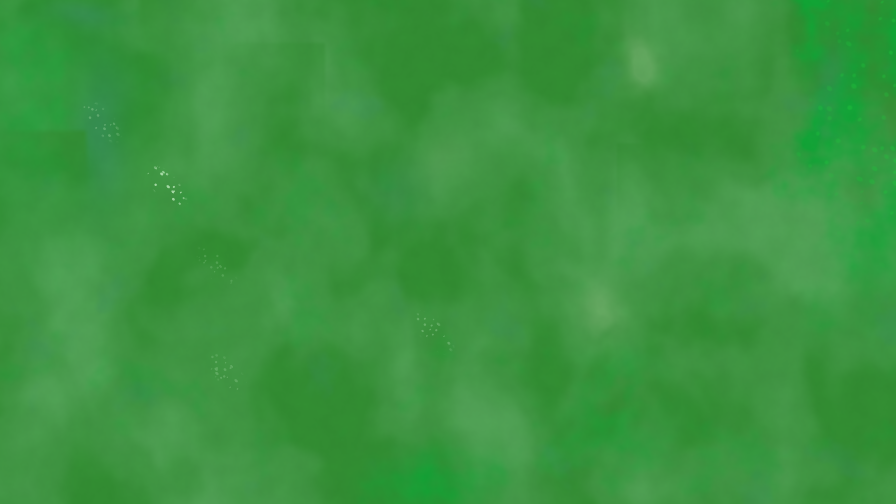
Write a Shadertoy shader that draws this texture.

```glsl
// Soft, cloudy green wash: layered gradient noise blends dark and light greens,
// blurred blots add vivid, teal and pale stains, a few dabs keep one crisp edge,
// and small clusters of pale flecks are scattered from jittered grid cells.

const vec3 DARK_GREEN  = vec3(0.195, 0.548, 0.195);
const vec3 MID_GREEN   = vec3(0.248, 0.580, 0.258);
const vec3 LIGHT_GREEN = vec3(0.325, 0.635, 0.345);
const vec3 VIVID_GREEN = vec3(0.050, 0.645, 0.205);
const vec3 TEAL        = vec3(0.230, 0.550, 0.390);
const vec3 PALE_OLIVE  = vec3(0.410, 0.660, 0.390);
const vec3 FLECK       = vec3(0.660, 0.860, 0.660);
const vec3 BRIGHT_LIME = vec3(0.120, 0.780, 0.230);

vec2 hash2(vec2 cell) {
    vec3 q = fract(cell.xyx * vec3(0.1031, 0.1030, 0.0973));
    q += dot(q, q.yzx + 33.33);
    return fract((q.xx + q.yz) * q.zy);
}

float cornerSlope(vec2 cell, vec2 offset) {
    float angle = 6.2832 * hash2(cell).x;
    return dot(vec2(cos(angle), sin(angle)), offset);
}

// Gradient noise, roughly -0.7 to 0.7
float gradientNoise(vec2 p) {
    vec2 i = floor(p), f = fract(p);
    vec2 u = f * f * f * (f * (f * 6.0 - 15.0) + 10.0);
    vec2 e = vec2(1.0, 0.0);
    float low  = mix(cornerSlope(i, f), cornerSlope(i + e, f - e), u.x);
    float high = mix(cornerSlope(i + e.yx, f - e.yx), cornerSlope(i + 1.0, f - 1.0), u.x);
    return mix(low, high, u.y);
}

float clouds(vec2 p, float gain) {
    float sum = 0.0, amplitude = 1.0;
    for (int octave = 0; octave < 4; octave++) {
        sum += amplitude * gradientNoise(p);
        p = p * 2.03 + 17.3;
        amplitude *= gain;
    }
    return sum;
}

// Blurred elliptical stain
float blot(vec2 p, vec2 center, vec2 radius) {
    vec2 d = (p - center) / radius;
    return exp(-dot(d, d));
}

// Brush dab: crisp at its corner, fading away along the sign of reach
float dab(vec2 p, vec2 corner, vec2 reach, float softness) {
    vec2 d = (p - corner) * sign(reach);
    vec2 inside = smoothstep(vec2(0.0), vec2(softness), d);
    vec2 fade = exp(-pow(max(d, 0.0) / abs(reach), vec2(2.0)));
    return inside.x * inside.y * fade.x * fade.y;
}

// Jittered flecks, one per grid cell, kept where the random value is below density
float flecks(vec2 p, float cellSize, float density) {
    vec2 cell = floor(p / cellSize);
    vec2 jitter = hash2(cell), shape = hash2(cell + 71.0);
    vec2 d = fract(p / cellSize) - mix(vec2(0.25), vec2(0.75), jitter);
    d.x += d.y * (shape.y - 0.5);
    float radius = mix(0.10, 0.26, shape.y);
    return (1.0 - smoothstep(radius - 0.1, radius + 0.1, length(d))) * step(shape.x, density);
}

void mainImage(out vec4 fragColor, in vec2 fragCoord) {
    vec2 p = fragCoord / iResolution.y;
    float rightEdge = iResolution.x / iResolution.y;
    vec2 warp = 0.05 * vec2(gradientNoise(p * 5.0 + 3.0), gradientNoise(p * 5.0 + 41.0));
    vec2 q = p + warp;

    // Cloudy base with upright and level streaks
    float tone = 1.1 * clouds(q * vec2(3.4, 2.8) + 8.0, 0.48);
    tone += 0.20 * gradientNoise(p * vec2(13.0, 3.5) + 90.0);
    tone += 0.16 * gradientNoise(p * vec2(3.5, 12.0) + 130.0);
    vec3 color = mix(MID_GREEN, DARK_GREEN, smoothstep(-0.05, 0.38, -tone));
    color = mix(color, LIGHT_GREEN, 0.85 * smoothstep(0.04, 0.62, tone));

    // Vivid stains: right margin, lower blots, upper left haze
    float patchy = clouds(p * 6.0 + 60.0, 0.6);
    float margin = smoothstep(rightEdge - 0.25, rightEdge - 0.02, q.x + 0.12 * patchy);
    float vivid = margin * smoothstep(0.2, 0.8, q.y) * (0.72 + 0.9 * patchy);
    vivid += (0.6 + patchy) * blot(q, vec2(1.22, 0.21), vec2(0.09, 0.07));
    vivid += (0.6 + patchy) * blot(q, vec2(0.85, 0.04), vec2(0.10, 0.05));
    vivid += 0.25 * blot(q, vec2(0.05, 0.80), vec2(0.22, 0.25));
    vivid += 0.20 * smoothstep(0.2, 0.7, patchy);
    color = mix(color, VIVID_GREEN, clamp(vivid, 0.0, 0.9));

    // Teal and pale stains
    float teal = 0.6 * blot(q, vec2(0.20, 0.74), vec2(0.04, 0.13));
    teal += 0.5 * blot(q, vec2(0.17, 0.96), vec2(0.07, 0.03));
    teal += 0.25 * blot(q, vec2(0.79, 0.62), vec2(0.07, 0.05));
    teal += 0.4 * blot(q, vec2(1.65, 0.84), vec2(0.03, 0.07));
    teal += 0.25 * smoothstep(0.3, 0.7, clouds(p * 7.0 + 200.0, 0.5));
    color = mix(color, TEAL, teal);
    float pale = (0.6 + patchy) * blot(q, vec2(1.27, 0.89), vec2(0.04, 0.07));
    pale += (0.6 + patchy) * blot(q, vec2(1.19, 0.36), vec2(0.05, 0.09));
    pale += 0.3 * blot(q, vec2(0.89, 0.66), vec2(0.05, 0.04));
    color = mix(color, PALE_OLIVE, clamp(pale, 0.0, 0.8));

    // Dabs with a crisp edge
    float dabs = 0.9 * dab(p + 0.3 * warp, vec2(0.18, 0.75), vec2(-0.13, -0.10), 0.014);
    dabs += 0.8 * dab(q, vec2(0.27, 1.04), vec2(0.12, -0.13), 0.022);
    dabs += 0.45 * dab(p, vec2(1.22, 0.72), vec2(0.18, -0.10), 0.008);
    dabs += 0.45 * dab(p, vec2(0.65, 0.92), vec2(-0.14, -0.12), 0.01);
    color = mix(color, DARK_GREEN, min(dabs, 1.0));

    // Fleck clusters: center and strength, each slanting down to the right
    vec3 clusters[5] = vec3[5](vec3(0.33, 0.63, 0.95), vec3(0.20, 0.76, 0.35),
        vec3(0.86, 0.34, 0.38), vec3(0.45, 0.26, 0.28), vec3(0.43, 0.47, 0.22));
    float fleckShade = max(flecks(p, 0.0125, 0.42), flecks(p.yx + 3.0, 0.0105, 0.2));
    for (int k = 0; k < 5; k++) {
        vec2 d = p - clusters[k].xy;
        d.y += 0.7 * d.x;
        float area = 1.0 - smoothstep(0.6, 1.0, length(d / vec2(0.045, 0.035)));
        color = mix(color, FLECK, area * fleckShade * clusters[k].z);
    }
    float limeShade = flecks(p + 0.4 * warp.yx + 5.0, 0.021, 0.25);
    limeShade *= margin * smoothstep(0.4, 0.7, p.y);
    color = mix(color, BRIGHT_LIME, 0.4 * limeShade);

    // Faint fine mottling
    color *= 1.0 + 0.025 * clouds(p * 22.0 + 300.0, 0.6);
    fragColor = vec4(color, 1.0);
}
```
